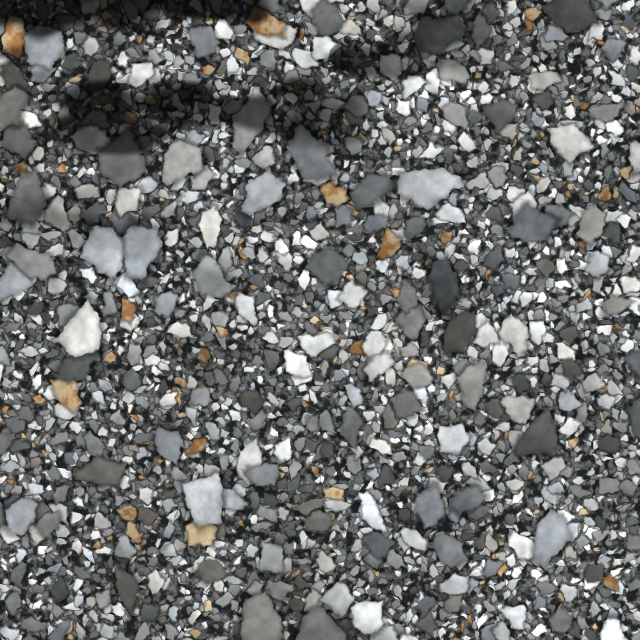
Write a WebGL 1 fragment shader that draws this texture.

```glsl
precision highp float;
uniform vec2 u_resolution;

const vec3 MATRIX_DARK = vec3(0.12, 0.13, 0.13);
const vec3 MATRIX_LIGHT = vec3(0.46, 0.46, 0.46);
const vec3 WARM_GREY = vec3(1.02, 1.0, 0.94);
const vec3 BLUE_GREY = vec3(0.93, 1.0, 1.05);
const vec3 TAN = vec3(0.82, 0.73, 0.58);
const vec3 RUST = vec3(0.60, 0.43, 0.27);
const float EDGE = 0.0021;

vec3 hash3(vec2 p) {
  vec3 q = fract(p.xyx * vec3(0.1031, 0.1030, 0.0973));
  q += dot(q, q.yxz + 33.33);
  return fract((q.xxy + q.yzz) * q.zyx);
}

float noise(vec2 p) {
  vec2 i = floor(p);
  vec2 f = fract(p);
  f = f * f * (3.0 - 2.0 * f);
  float low = mix(hash3(i).x, hash3(i + vec2(1.0, 0.0)).x, f.x);
  float high = mix(hash3(i + vec2(0.0, 1.0)).x, hash3(i + 1.0).x, f.x);
  return mix(low, high, f.y);
}

float fbm(vec2 p) {
  float sum = 0.0;
  float weight = 0.5;
  for (int i = 0; i < 3; i++) {
    sum += weight * noise(p);
    p = p * 2.1 + 7.3;
    weight *= 0.5;
  }
  return sum / 0.875;
}

vec2 rotate(vec2 p, float angle) {
  float c = cos(angle);
  float s = sin(angle);
  return vec2(c * p.x - s * p.y, s * p.x + c * p.y);
}

// Irregular convex chip of about unit radius
float chipDistance(vec2 q, vec2 id) {
  float d = -1.0;
  for (int i = 0; i < 6; i++) {
    float side = float(i);
    vec3 r = hash3(id + side * 17.3);
    float angle = (side + 0.8 * (r.x - 0.5)) * 1.0472;
    d = max(d, dot(q, vec2(cos(angle), sin(angle))) - mix(0.65, 1.1, r.y));
  }
  return d;
}

// Mostly neutral greys, with a few tan and rusty stones
vec3 stoneColour(vec3 r, float mottle) {
  float tone = mix(0.31, 0.97, r.x);
  vec3 tint = mix(mix(WARM_GREY, BLUE_GREY, r.y), vec3(1.0), 0.6 * tone);
  vec3 ochre = mix(TAN, RUST, smoothstep(0.35, 0.75, mottle + 0.3 * (r.y - 0.5)));
  return mix(tone * tint, ochre * mix(0.8, 1.1, r.x), step(0.955, r.z));
}

// One stone per cell, each shading what lies beneath it
vec3 paintLayer(vec3 colour, vec2 p, float cells, float share, float seed, float mottle) {
  vec2 home = floor(p * cells);
  for (int y = -1; y <= 1; y++) {
    for (int x = -1; x <= 1; x++) {
      vec2 cell = home + vec2(float(x), float(y));
      vec2 id = cell + seed;
      vec3 place = hash3(id);
      vec3 form = hash3(id + 41.7);
      if (place.z > share) continue;
      float radius = mix(0.27, 0.46, form.x);
      vec2 offset = p * cells - cell - 0.5 - 0.8 * (place.xy - 0.5);
      vec2 q = rotate(offset, 6.2832 * form.y) / radius;
      q *= vec2(mix(0.72, 1.0, form.z), mix(1.35, 1.0, form.z));
      if (dot(q, q) > 4.4) continue;

      float d = chipDistance(q, id);
      float cover = 1.0 - smoothstep(-EDGE, EDGE, d * radius / cells);
      float slope = dot(offset / radius, vec2(0.5, 0.85));
      vec3 stone = stoneColour(hash3(id + 83.1), mottle);
      stone *= 0.82 + 0.34 * mottle + 0.08 * slope;
      stone *= mix(0.84, 1.0, smoothstep(0.0, 0.22, -d));
      colour *= mix(0.6, 1.0, smoothstep(0.0, 0.32, d));
      colour = mix(colour, stone, cover);
    }
  }
  return colour;
}

void main() {
  vec2 p = gl_FragCoord.xy / min(u_resolution.x, u_resolution.y);
  float mottle = fbm(p * 70.0 + 5.0);
  vec2 wobble = vec2(fbm(p * 65.0), fbm(p * 65.0 + 31.0)) - 0.5;
  vec2 rough = p + 0.012 * wobble;

  // Dark binder, then grains from fine to coarse
  vec3 colour = mix(MATRIX_DARK, MATRIX_LIGHT, smoothstep(0.3, 0.8, fbm(p * 110.0)));
  float cells = 70.0;
  float share = 0.95;
  for (int i = 0; i < 5; i++) {
    colour = paintLayer(colour, rough, cells, share, 130.0 * float(i + 1), mottle);
    cells *= 0.63;
    share *= 0.74;
  }

  // Broad light and dark drifts, and shaded hollows in the upper left
  colour *= 0.82 + 0.4 * fbm(p * 9.0 + 3.0);
  float corner = smoothstep(0.8, 0.2, length((p - vec2(0.15, 1.0)) * vec2(0.9, 1.6)));
  float hollow = corner * smoothstep(0.42, 0.58, fbm(p * vec2(6.0, 12.0) + 9.0));
  colour *= mix(1.0, 0.25, hollow);

  gl_FragColor = vec4(clamp(colour, 0.0, 1.0), 1.0);
}
```
